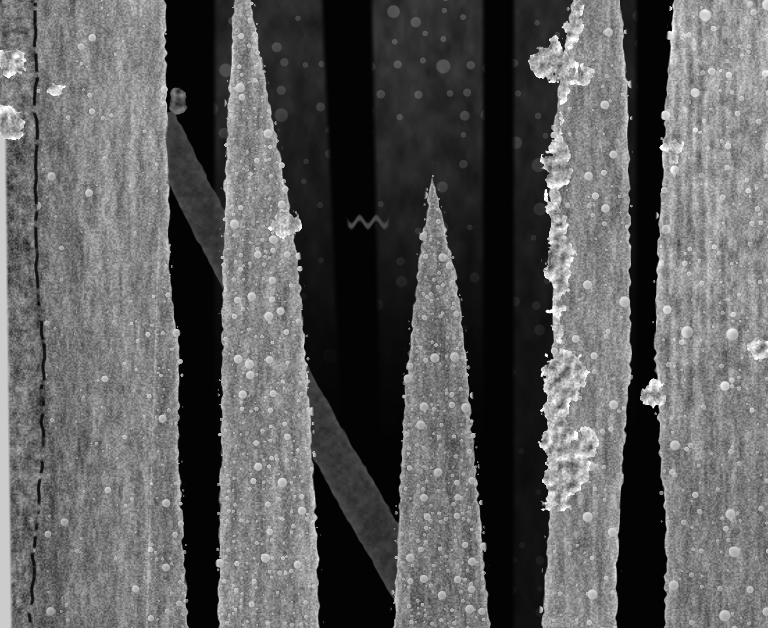
Reproduce this texture procedurally as a Shadertoy shader.

```glsl
// Grey micrograph of upright grainy fibres and two tapered spikes over dim fibres in a dark gap.

const float HEIGHT = 6.28; // canvas height in scene units, y runs downward
const float KNOT_GAP = .9; // vertical spacing of outline knots

float hash(vec2 p) {
  vec3 q = fract(p.xyx * .1031);
  q += dot(q, q.yzx + 33.33);
  return fract((q.x + q.y) * q.z);
}

float noise(vec2 p) {
  vec2 i = floor(p), f = fract(p);
  f = f * f * (3. - 2. * f);
  return mix(mix(hash(i), hash(i + vec2(1, 0)), f.x),
             mix(hash(i + vec2(0, 1)), hash(i + 1.), f.x), f.y);
}

float fbm(vec2 p) {
  return .55 * noise(p) + .3 * noise(p * 2.1 + 7.) + .15 * noise(p * 4.3 + 19.);
}

// Horizontal position of an outline at height y
float outline(float y, float k[8]) {
  float t = clamp(y / KNOT_GAP, 0., 6.999);
  int i = int(t);
  return mix(k[i], k[i + 1], fract(t));
}

float cover(float d, float px) { return smoothstep(-px, px, d); }

// Fibrous grain with a bright rim
float surface(vec2 p, float base, float d) {
  float streaks = .15 * (noise(p * vec2(15, 2)) + noise(p * vec2(34, 9)) - 1.);
  float grain = .22 * (noise(p * 72.) - .5);
  return base + streaks + grain + .26 * exp(-max(d, 0.) * 30.);
}

// Scattered round grains: x = tone offset, y = coverage
vec2 nodules(vec2 p, float cells, float density) {
  vec2 q = p * cells, id = floor(q), result = vec2(0);
  for (int n = 0; n < 9; n++) {
    vec2 c = id + vec2(n % 3 - 1, n / 3 - 1);
    if (hash(c + 41.) > density) continue;
    float size = hash(c + 13.);
    vec2 v = q - c - .2 - .6 * vec2(hash(c), hash(c + 77.));
    float k = length(v) / mix(.12, .32, size * size);
    float m = smoothstep(1.1, .8, k);
    if (m > result.y) result = vec2(.12 * k - .3 * v.y - .2 * v.x, m);
  }
  return result;
}

// Paint one grain-covered fibre over the current tone
float fibre(float tone, vec2 p, float d, float base, float cells, float density, float px) {
  float rough = d + .035 * (noise(p * 17.) - .5);
  tone = mix(tone, surface(p, base, rough), cover(rough, px));
  vec2 grains = nodules(p, cells, density);
  vec2 specks = nodules(p + 3.7, cells * 2.1, density);
  float near = cover(d + .035, .015);
  tone = mix(tone, base + .17 + grains.x, grains.y * near);
  return mix(tone, base + .2 + specks.x, .7 * specks.y * near);
}

// Dim fibres behind the gap
float backdrop(vec2 p, float px) {
  float blur = px + .025, x = p.x, y = p.y, fade = smoothstep(4.6, .2, y);
  float a = cover(min(x - 2.15, 3.22 + .045 * y - x), blur) * .14 * fade;
  float b = cover(min(x - 3.72 - .02 * y, 4.83 - x), blur) * .17 * fade;
  float c = cover(min(x - 5.14, 5.9 - x), blur) * mix(.05, .13, fade);
  float e = cover(min(x - 6.2, 6.36 - x), blur) * .1 * fade;
  vec2 bumps = nodules(p + 9., 4.2, .45);
  float lit = max(max(a, b), max(c, e));
  lit *= .55 + .9 * fbm(p * vec2(7, 4)) + bumps.y * (.8 + bumps.x);
  // Slanting fibre
  float s = x - 1.7;
  float d = .19 - abs(y - 1.45 - 2. * s + .07 * s * s) / 2.15;
  d = min(d, min(y - 1.12, x - 1.66)) + .02 * (noise(p * 15.) - .5);
  lit = mix(lit, .13 + .13 * fbm(p * 18.) + .08 * exp(-max(d, 0.) * 25.), cover(d, px));
  // Stray curl
  float curl = min(.03 - abs(y - 2.22 - .04 * sin(x * 38.)), .2 - abs(x - 3.68));
  return .012 + mix(lit, .27, cover(curl, px + .01));
}

void mainImage(out vec4 fragColor, in vec2 fragCoord) {
  float px = HEIGHT / iResolution.y;
  vec2 p = vec2(fragCoord.x, iResolution.y - fragCoord.y) * px;
  float x = p.x, y = p.y, tone = backdrop(p, px);

  // Outlines, top to bottom
  float crack = outline(y, float[8](.37,.36,.37,.37,.44,.42,.34,.3));
  float slabR = outline(y, float[8](1.65,1.66,1.68,1.69,1.8,1.78,1.83,1.88));
  float tallL = outline(y, float[8](2.34,2.29,2.25,2.23,2.22,2.21,2.2,2.18));
  float tallR = outline(y, float[8](2.51,2.66,2.85,2.99,3.06,3.12,3.17,3.2));
  float shortL = outline(y, float[8](4.7,4.5,4.31,4.18,4.08,4.02,3.97,3.94));
  float shortR = outline(y, float[8](3.9,4.1,4.33,4.55,4.66,4.74,4.82,4.9));
  float ribL = outline(y, float[8](5.72,5.58,5.5,5.53,5.52,5.52,5.48,5.42));
  float ribR = outline(y, float[8](6.2,6.28,6.29,6.3,6.31,6.24,6.18,6.16));
  float wallL = outline(y, float[8](6.74,6.66,6.62,6.57,6.55,6.6,6.66,6.65));

  // Left slab, its flap, the crack and the outer strip
  float flapX = x - 1.66 + .032 * y;
  float flap = cover(y - 2.28, px) * cover(flapX, px);
  float slab = .47 + .1 * smoothstep(.5, 1.2, x) - .012 * y - .05 * flap;
  tone = fibre(tone, p, slabR - x, slab, 7., .06 + .25 * flap, px);
  tone += .22 * flap * exp(-flapX * 40.);
  float split = x - crack + .04 * (noise(vec2(y * 9., 2)) - .5);
  tone = mix(surface(p, .22 + .36 * fbm(p * 16.), 1.), tone, cover(split, px));
  tone *= 1. - .85 * smoothstep(.025, .006, abs(split)) * smoothstep(.2, .5, noise(p.yy * 12.));
  tone = mix(tone, .8, cover(.04 + .012 * y - x, .02) * cover(y - 1.3, px));

  // Spikes, ribbon and right wall
  tone = fibre(tone, p, min(x - tallL, tallR - x), .52, 6.5, .4, px);
  tone = fibre(tone, p, min(x - shortL, shortR - x), .45, 6.5, .5, px);
  tone = fibre(tone, p, min(x - ribL, ribR - x), .52, 5.5, .18, px);
  float patches = smoothstep(4.9, 3.6, y) * (fbm(p * vec2(9, 7)) - .4);
  float wrinkles = smoothstep(.7, .1, abs(x - 6.85)) * smoothstep(4.6, 3.5, y)
    * sin(x * 55. + 5. * fbm(p * vec2(3, 1.5)));
  float wall = .56 - .014 * y + .28 * patches + .06 * wrinkles;
  tone = fibre(tone, p, x - wallL, wall, 5., .25, px);

  // Crusty lumps: centre and radius
  vec3 lumps[12] = vec3[12](vec3(5.52,.6,.2), vec3(5.85,.75,.1), vec3(5.65,3.75,.22),
    vec3(5.68,4.72,.22), vec3(5.88,4.42,.12), vec3(2.85,2.24,.14), vec3(.08,1.22,.15),
    vec3(.1,.62,.13), vec3(.57,.9,.07), vec3(6.72,1.5,.11), vec3(6.53,3.95,.11), vec3(7.6,3.5,.1));
  float ragged = fbm(p * 11.);
  float crust = min(.16 * noise(vec2(y * 3.2, 5)) - abs(x - ribL - .06), 5.1 - y);
  for (int i = 0; i < 12; i++) crust = max(crust, lumps[i].z - length(p - lumps[i].xy));
  crust += .22 * (ragged - .52);
  float relief = ragged - fbm((p + vec2(.03, .04)) * 11.);
  float crustTone = surface(p, .62 + .9 * relief, crust);
  tone = mix(tone, crustTone, cover(crust, px));

  // Knob at the top of the slanting fibre
  float knob = .09 - length((p - vec2(1.79, 1.03)) * vec2(1, .7)) + .12 * (ragged - .5);
  tone = mix(tone, .3 + .6 * relief, cover(knob, px));
  fragColor = vec4(vec3(clamp(tone, 0., 1.)), 1);
}
```
